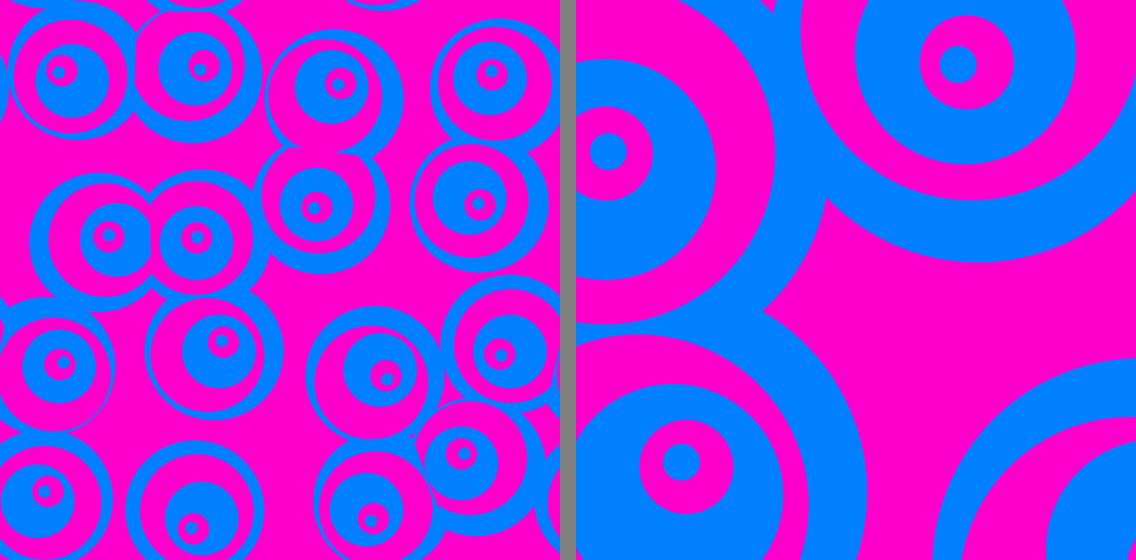
Left: the whole. Right: its middle third, enlarged.
A WebGL 2 fragment shader for this pattern:

```glsl
#version 300 es
precision highp float;
// Tiling scatter of off-centre nested blue and pink discs, cut off midway between neighbours.

uniform vec2 u_resolution;
out vec4 fragColor;

const int GRID = 4;     // cells per side, one nest of discs in each
const int LAYERS = 5;   // discs per nest, from outside in
const int SAMPLES = 4;  // antialiasing samples per pixel side

const vec3 PINK = vec3(1.0, 0.0, 0.8);
const vec3 BLUE = vec3(0.0, 0.5, 1.0);

// Disc radii and greatest random shift per axis, in cells
const float RADIUS[LAYERS] = float[](0.497, 0.406, 0.263, 0.112, 0.044);
const float SHIFT[LAYERS] = float[](0.26, 0.07, 0.09, 0.08, 0.03);

// Integer hash giving two values in -1..1
vec2 hash(uvec3 v) {
    v = v * 1664525u + 1013904223u;
    v.x += v.y * v.z; v.y += v.z * v.x; v.z += v.x * v.y;
    v ^= v >> 16u;
    v.x += v.y * v.z; v.y += v.z * v.x; v.z += v.x * v.y;
    return vec2(v.xy >> 8u) / 8388608.0 - 1.0;
}

// Random shift of one layer; cells wrap around the canvas
vec2 layerShift(ivec2 cell, int layer) {
    ivec2 wrapped = (cell + GRID) % GRID;
    return SHIFT[layer] * hash(uvec3(wrapped, layer + 7));
}

// 1 on blue, 0 on pink, at a point in cell units
float blueAt(vec2 p) {
    ivec2 home = ivec2(floor(p));
    ivec2 nearestCell = home;
    vec2 nearest = vec2(9.0);

    // Nearest outer disc centre
    for (int y = -1; y <= 1; y++)
    for (int x = -1; x <= 1; x++) {
        ivec2 cell = home + ivec2(x, y);
        vec2 d = p - vec2(cell) - 0.5 - layerShift(cell, 0);
        if (dot(d, d) < dot(nearest, nearest)) {
            nearest = d;
            nearestCell = cell;
        }
    }

    // Paint the discs inwards, each shifted from the one around it
    float blue = 0.0;
    for (int i = 0; i < LAYERS; i++) {
        if (i > 0) nearest -= layerShift(nearestCell, i);
        if (length(nearest) < RADIUS[i]) blue = float(1 - i % 2);
    }
    return blue;
}

void main() {
    // Average samples across the pixel to smooth discs and cuts alike
    float blue = 0.0;
    for (int y = 0; y < SAMPLES; y++)
    for (int x = 0; x < SAMPLES; x++) {
        vec2 offset = (vec2(x, y) + 0.5) / float(SAMPLES) - 0.5;
        vec2 uv = (gl_FragCoord.xy + offset) / u_resolution;
        blue += blueAt(uv * float(GRID));
    }
    fragColor = vec4(mix(PINK, BLUE, blue / float(SAMPLES * SAMPLES)), 1.0);
}
```
